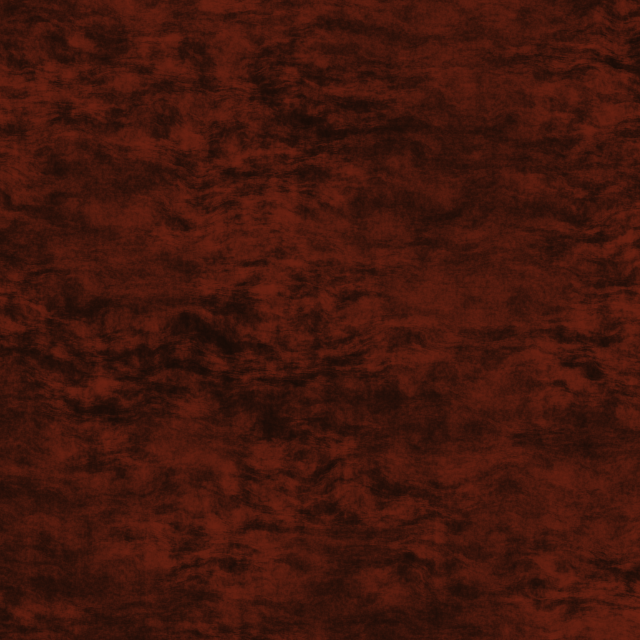
Give the GLSL for this texture, as a WebGL 2 fragment shader.

```glsl
#version 300 es
precision highp float;
// Dark red mahogany: short horizontal streaks, rough smudges and cloudy stain.

uniform vec2 u_resolution;
out vec4 fragColor;

// Colour ramp, spaced by the standard deviation of the tone
const vec3 MEAN_COLOR = vec3(0.258, 0.086, 0.046);
const vec3 TONE_STEP = vec3(0.062, 0.0165, 0.0085);
const float TONE_LIMIT = 3.2;

// Cells per canvas side
const vec2 CLOUD_FREQ = vec2(2.4, 4.2);
const vec2 BAND_FREQ = vec2(1.3, 11.0);
const vec2 STREAK_FREQ = vec2(15.0, 50.0);
const vec2 SMUDGE_FREQ = vec2(16.0, 26.0);
const vec2 DAB_FREQ = vec2(44.0, 20.0);
const vec2 PATCH_FREQ = vec2(3.0, 5.0);
const vec2 WARP_FREQ = vec2(6.0, 9.0);
const float SPECK_FREQ = 190.0;

// Share of each layer in the tone
const float CLOUD_AMOUNT = 0.46;
const float BAND_AMOUNT = 0.22;
const float STREAK_AMOUNT = 0.58;
const float SMUDGE_AMOUNT = 0.52;
const float DAB_AMOUNT = 0.30;
const float SPECK_AMOUNT = 0.27;

const float WARP_AMOUNT = 0.034;
const float GRAIN_SLOPE = 0.06;
const float SMOOTH_GAIN = 0.5;
const float ROUGH_GAIN = 0.66;
const float NOISE_DEVIATION = 0.2;

float hash(vec2 cell) {
    return fract(sin(dot(cell, vec2(127.1, 311.7))) * 43758.5);
}

float cornerSlope(vec2 cell, vec2 corner, vec2 f) {
    float angle = 6.2832 * hash(cell + corner);
    return dot(vec2(cos(angle), sin(angle)), f - corner);
}

// Gradient noise around zero
float noise(vec2 p) {
    vec2 cell = floor(p);
    vec2 f = fract(p);
    vec2 w = f * f * f * (f * (f * 6.0 - 15.0) + 10.0);
    float low = mix(cornerSlope(cell, vec2(0, 0), f), cornerSlope(cell, vec2(1, 0), f), w.x);
    float high = mix(cornerSlope(cell, vec2(0, 1), f), cornerSlope(cell, vec2(1, 1), f), w.x);
    return mix(low, high, w.y);
}

// Layered noise with a standard deviation of about one
float fbm(vec2 p, int octaves, float gain) {
    float sum = 0.0;
    float power = 0.0;
    float amplitude = 1.0;
    for (int i = 0; i < octaves; i++) {
        sum += amplitude * noise(p);
        power += amplitude * amplitude;
        p = p * 2.03 + vec2(17.3, 9.7);
        amplitude *= gain;
    }
    return sum / (NOISE_DEVIATION * sqrt(power));
}

// Flatten extremes, which also crisps the edges between light and dark
float compress(float x, float limit) {
    return x / sqrt(1.0 + x * x / (limit * limit));
}

float woodTone(vec2 p) {
    // Bend the grain
    float bend = NOISE_DEVIATION * fbm(p * WARP_FREQ + 3.7, 4, SMOOTH_GAIN);
    vec2 grain = p + vec2(0.0, GRAIN_SLOPE * p.x + WARP_AMOUNT * bend);

    // Broad stain
    float cloud = fbm(p * CLOUD_FREQ + 21.4, 4, SMOOTH_GAIN);
    float band = fbm(grain * BAND_FREQ + 47.2, 3, SMOOTH_GAIN);

    // Figure, stronger in some patches than in others
    float streak = 1.35 * compress(fbm(grain * STREAK_FREQ + 5.1, 4, ROUGH_GAIN), 1.5);
    float smudge = fbm(grain * SMUDGE_FREQ + 71.8, 5, ROUGH_GAIN);
    float dab = fbm(p * DAB_FREQ + 33.6, 4, ROUGH_GAIN);
    float figure = STREAK_AMOUNT * streak + SMUDGE_AMOUNT * smudge + DAB_AMOUNT * dab;
    float patchiness = fbm(p * PATCH_FREQ + 88.3, 3, SMOOTH_GAIN) + 0.4 * cloud;
    float contrast = mix(0.65, 1.35, smoothstep(-1.5, 1.5, patchiness));

    // Fine speckle
    float speck = fbm(p * SPECK_FREQ + 11.9, 2, ROUGH_GAIN);

    return CLOUD_AMOUNT * cloud + BAND_AMOUNT * band
         + contrast * figure + SPECK_AMOUNT * speck;
}

void main() {
    vec2 p = gl_FragCoord.xy / u_resolution.y;
    float tone = compress(woodTone(p), TONE_LIMIT);
    fragColor = vec4(MEAN_COLOR + TONE_STEP * tone, 1.0);
}
```
